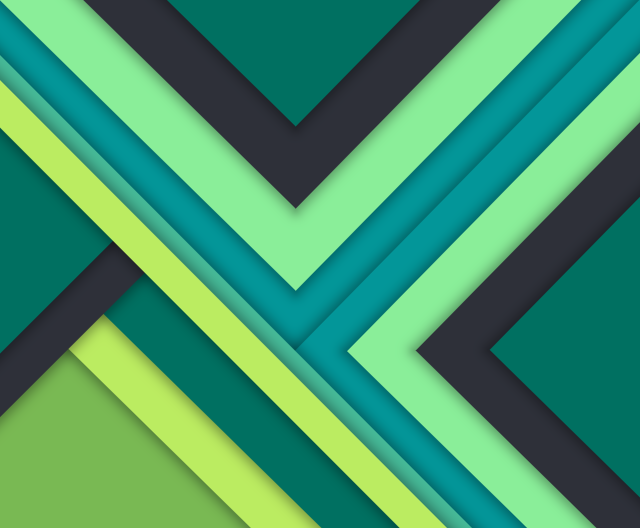
This background is drawn by a Shadertoy shader. Its source:

```glsl
// Layered paper chevrons and diagonal bands in green, teal and charcoal.
// Each sheet is a half plane, strip or corner in rotated axes, painted from
// the bottom up, with a soft shadow cast on whatever lies below it.

#define SHADOW_STRENGTH 0.27
#define SHADOW_WIDTH 0.020
#define CHEVRON_ANGLE 0.7763
#define BAND_ANGLE 0.7864
#define TOP_CORNER vec2(-0.0005, 0.7855)
#define TOP_STEP vec2(0.111, -0.109)
#define RIGHT_CORNER vec2(-0.0140, 0.9350)
#define BAND_CENTER -0.1389
#define BAND_HALF_WIDTH 0.0318

const vec3 DEEP_GREEN = vec3(0.00, 0.44, 0.38);
const vec3 TEAL       = vec3(0.01, 0.59, 0.60);
const vec3 PALE_GREEN = vec3(0.54, 0.935, 0.60);
const vec3 CHARCOAL   = vec3(0.18, 0.19, 0.225);
const vec3 LIME       = vec3(0.735, 0.925, 0.38);
const vec3 LEAF       = vec3(0.475, 0.725, 0.325);
const vec3 MINT       = vec3(0.275, 0.73, 0.595);

// x: distance across a falling diagonal, y: distance along it
vec2 diagonalAxes(vec2 p, float angle) {
    float c = cos(angle), s = sin(angle);
    return vec2(s * p.x - c * p.y, c * p.x + s * p.y);
}

// Signed distance to a quarter plane, positive inside
float cornerDistance(vec2 d) {
    return min(min(d.x, d.y), 0.0) == 0.0 ? min(d.x, d.y) : -length(min(d, 0.0));
}

// Shade the sheets below, then cover them where inside is positive
void paint(inout vec3 color, float inside, vec3 paper) {
    float pixel = 1.0 / iResolution.y;
    float reach = max(-inside, 0.0) / SHADOW_WIDTH;
    color *= 1.0 - SHADOW_STRENGTH * exp(-reach * (0.6 + reach));
    color = mix(color, paper, smoothstep(-0.7 * pixel, 0.7 * pixel, inside));
}

vec3 chevronColor(int i) {
    return i == 0 ? PALE_GREEN : (i == 1 ? CHARCOAL : DEEP_GREEN);
}

// Two nested chevrons above the main band
vec3 upperSheets(vec2 chevron, vec2 band) {
    vec3 color = TEAL;
    for (int i = 0; i < 3; i++) {
        vec2 corner = TOP_CORNER + float(i) * TOP_STEP;
        vec2 d = (chevron - corner) * vec2(1.0, -1.0);
        paint(color, cornerDistance(d), chevronColor(i));
    }
    paint(color, chevron.y - 0.864, TEAL);
    for (int i = 0; i < 3; i++) {
        float n = float(i);
        vec2 corner = RIGHT_CORNER + n * (0.0885 + 0.0035 * n);
        paint(color, cornerDistance(chevron - corner), chevronColor(i));
    }
    paint(color, -0.0736 - band.x, MINT);
    return color;
}

// Crossing bands below the main band
vec3 lowerSheets(vec2 chevron, vec2 band) {
    vec3 color = LEAF;
    paint(color, chevron.x + 0.3806, LIME);
    paint(color, chevron.x + 0.2869, DEEP_GREEN);
    paint(color, 0.5593 - band.y, CHARCOAL);
    paint(color, 0.4740 - band.y, DEEP_GREEN);
    return color;
}

void mainImage(out vec4 fragColor, in vec2 fragCoord) {
    // Units of canvas height, measured down from the top left
    vec2 p = vec2(fragCoord.x, iResolution.y - fragCoord.y) / iResolution.y;
    vec2 chevron = diagonalAxes(p, CHEVRON_ANGLE);
    vec2 band = diagonalAxes(p, BAND_ANGLE);

    // The main band hides the seam between both halves
    vec3 color = band.x > BAND_CENTER ? upperSheets(chevron, band)
                                      : lowerSheets(chevron, band);
    paint(color, BAND_HALF_WIDTH - abs(band.x - BAND_CENTER), LIME);
    fragColor = vec4(color, 1.0);
}
```
